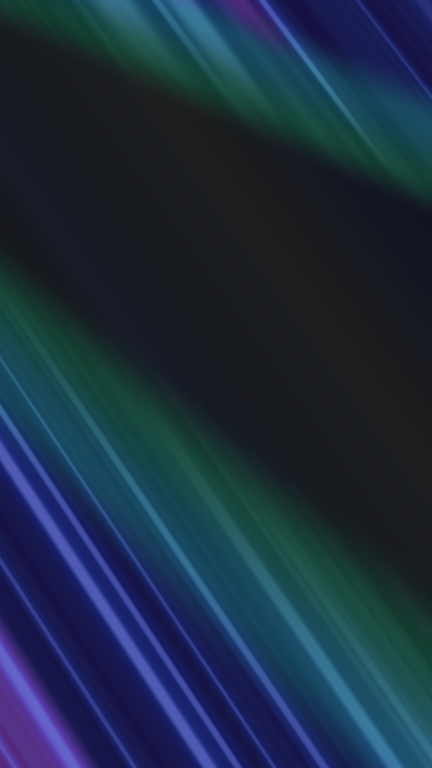
Reproduce this background procedurally as a Shadertoy shader.

```glsl
#define FAN_LEAN 0.708
#define FAN_SPREAD 0.123
#define LOWER_WIDTH 0.208
#define UPPER_WIDTH 0.135
#define FINE_AMOUNT 0.075
#define DARK_AMOUNT 0.045
#define STREAK_COUNT 16

const vec3 CHARCOAL = vec3(0.092, 0.100, 0.118);
const vec3 GREEN    = vec3(0.085, 0.275, 0.215);
const vec3 TEAL     = vec3(0.090, 0.275, 0.365);
const vec3 NAVY     = vec3(0.090, 0.085, 0.290);
const vec3 VIOLET   = vec3(0.370, 0.190, 0.540);
const vec3 MINT     = vec3(0.360, 0.570, 0.460);
const vec3 SKY      = vec3(0.330, 0.620, 0.740);
const vec3 LILAC    = vec3(0.420, 0.450, 0.780);
const vec3 HALO     = vec3(0.030, 0.180, 0.480);

// Each streak: centre across the fan, half width, strength
const vec3 STREAKS[STREAK_COUNT] = vec3[STREAK_COUNT](
    vec3(-0.613, 0.003, 0.45), vec3(-0.544, 0.009, 0.85),
    vec3(-0.474, 0.003, 0.50), vec3(-0.387, 0.010, 0.90),
    vec3(-0.354, 0.005, 0.70), vec3(-0.312, 0.002, 0.45),
    vec3(-0.254, 0.006, 0.65), vec3(-0.172, 0.012, 0.75),
    vec3(-0.118, 0.007, 0.50), vec3(-0.105, 0.060, 0.30),
    vec3( 0.145, 0.034, 0.75), vec3( 0.203, 0.006, 0.50),
    vec3( 0.236, 0.022, 0.75), vec3( 0.341, 0.005, 0.75),
    vec3( 0.465, 0.002, 0.25), vec3( 0.550, 0.012, 0.25));

float hash(float n) {
    n = fract(n * 0.1031);
    n *= n + 33.33;
    n *= n + n;
    return fract(n);
}

float noise(float x) {
    float cell = floor(x);
    float f = fract(x);
    return mix(hash(cell), hash(cell + 1.0), f * f * (3.0 - 2.0 * f));
}

float bell(float x, float width) {
    return exp(-x * x / (width * width));
}

// Position across the slightly fanned streaks
float fanCoord(vec2 p) {
    return (p.x - FAN_LEAN * p.y) / (1.0 + FAN_SPREAD * p.y);
}

// Depth into the curtains: 0 at the dark edge, 1 where navy begins
float curtainDepth(vec2 p) {
    float lower = (p.y - 0.328 - 0.81 * p.x) / (LOWER_WIDTH * (1.0 + 0.7 * p.x));
    float upper = (0.026 + 0.44 * p.x - p.y) / UPPER_WIDTH;
    return max(lower, upper);
}

vec3 curtainColour(float depth, vec3 edge, vec3 middle, vec3 deep) {
    vec3 c = mix(edge, middle, smoothstep(0.20, 0.80, depth));
    return mix(c, deep, smoothstep(0.80, 1.25, depth));
}

void mainImage(out vec4 fragColor, in vec2 fragCoord) {
    // Height units, measured downwards from the top left
    vec2 p = vec2(fragCoord.x, iResolution.y - fragCoord.y) / iResolution.y;
    float q = fanCoord(p);
    float depth = curtainDepth(p);
    float lit = smoothstep(-0.12, 0.32, depth);
    float deep = smoothstep(0.75, 1.20, depth);
    float pixel = 1.0 / iResolution.y;

    // Curtain base with violet sheets
    vec3 glow = curtainColour(depth, GREEN, TEAL, NAVY);
    float violet = smoothstep(-0.510, -0.535, q) + 0.9 * bell(q - 0.307, 0.025);
    glow = mix(glow, VIOLET, 0.85 * deep * min(violet, 1.0));

    // Fine random streaks
    float fine = 0.6 * noise(q * 48.0 + 40.0) + 0.4 * noise(q * 150.0 + 90.0);
    glow += FINE_AMOUNT * (fine - 0.45) * mix(vec3(0.7, 1.0, 1.0), vec3(0.3, 1.2, 1.8), deep);

    // Bright streaks with blue halos
    vec3 shine = curtainColour(depth, MINT, SKY, LILAC);
    float reveal = smoothstep(0.05, 0.90, depth);
    for (int i = 0; i < STREAK_COUNT; i++) {
        vec3 s = STREAKS[i];
        float offset = abs(q - s.x);
        float core = 1.0 - smoothstep(s.y * 0.35, s.y * 1.1 + pixel, offset);
        float halo = bell(offset, s.y * 1.2 + 0.004);
        glow += HALO * halo * s.z * reveal * mix(0.15, 0.65, deep);
        glow = mix(glow, shine, core * s.z * reveal * 0.72);
    }

    // Dark middle with faint warm and blue bands
    float faint = noise(q * 22.0 + 60.0) - 0.5;
    vec3 dark = CHARCOAL + DARK_AMOUNT * faint * vec3(0.4, 0.5, 0.7);
    dark += vec3(0.026, 0.020, -0.004) * bell(q - 0.130, 0.045);
    dark += vec3(0.000, 0.006, 0.030) * bell(q + 0.120, 0.070);
    dark += vec3(-0.020, -0.025, 0.010) * smoothstep(0.18, 0.32, q);

    fragColor = vec4(clamp(mix(dark, glow, lit), 0.0, 1.0), 1.0);
}
```
